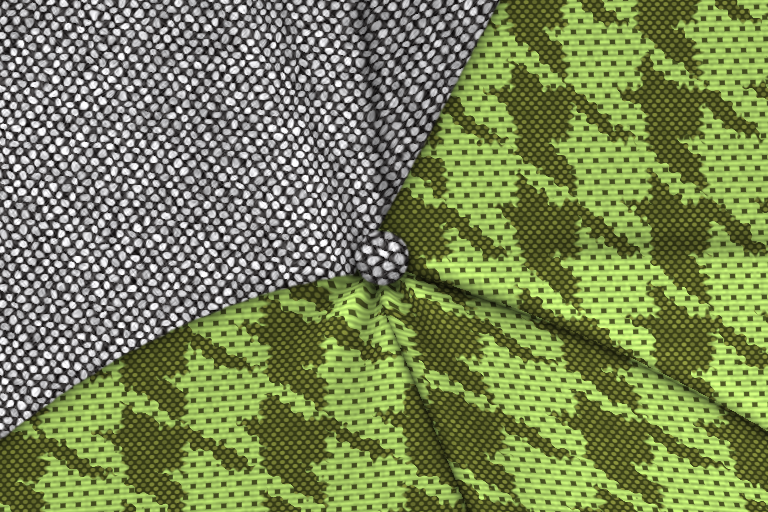
Write a Shadertoy shader that draws this texture.

```glsl
#define TAU 6.28318
#define LIME vec3(0.70, 0.85, 0.42)
#define OLIVE vec3(0.47, 0.50, 0.21)
#define MOSS vec3(0.21, 0.23, 0.09)
#define WOOL vec3(0.86, 0.86, 0.87)
#define CHARCOAL vec3(0.20, 0.19, 0.19)
#define TWEED_PITCH vec2(0.0250, 0.0150)
#define DOT_PITCH vec2(0.030, 0.021)
#define BUTTON_POS vec2(0.746, 0.504)
#define BUTTON_RADIUS 0.053

float hash(vec2 p) {
    vec3 q = fract(p.xyx * vec3(0.1031, 0.1030, 0.0973));
    q += dot(q, q.yzx + 33.33);
    return fract((q.x + q.y) * q.z);
}

float noise(vec2 p) {
    vec2 i = floor(p), f = fract(p);
    f = f * f * (3.0 - 2.0 * f);
    return mix(mix(hash(i), hash(i + vec2(1, 0)), f.x),
               mix(hash(i + vec2(0, 1)), hash(i + vec2(1, 1)), f.x), f.y);
}

// Brick-offset grid: offset from the cell centre in xy, cell random in z
vec3 staggered(vec2 p, vec2 pitch) {
    vec2 g = p / pitch;
    g.x += 0.5 * mod(floor(g.y), 2.0);
    return vec3(fract(g) - 0.5, hash(floor(g) + 71.0));
}

// One for the first part of each period, zero for the rest
float stripe(float x, float duty) {
    float d = 0.5 * duty - abs(fract(x - 0.5 * duty + 0.5) - 0.5);
    return smoothstep(-0.02, 0.02, d);
}

// Upright columns crossed by slimmer diagonal tails
float houndstooth(vec2 uv) {
    return mix(stripe(uv.y, 0.53), stripe(uv.x, 0.56), stripe(2.0 * (uv.x - uv.y), 0.63));
}

// Checkered wool tufts over dark yarn, with loose hairs
vec3 tweed(vec2 p, vec2 pitch) {
    p += 0.007 * (vec2(noise(p * 60.0), noise(p * 60.0 + 40.0)) - 0.5);
    vec3 cell = staggered(p, pitch);
    float tuft = 1.0 - smoothstep(0.30, 0.64, length(cell.xy * vec2(1.55, 0.92)));
    vec3 col = mix(CHARCOAL, WOOL * (0.84 + 0.28 * cell.z), tuft);
    float hairA = noise(p * mat2(0.8, 0.6, -0.6, 0.8) * vec2(420.0, 120.0));
    float hairB = noise(p * mat2(0.7, -0.7, 0.7, 0.7) * vec2(380.0, 110.0));
    return col + 0.2 * (hairA + hairB - 1.0);
}

vec3 jacquard(vec2 uv, vec2 size, vec2 p) {
    vec2 thread = uv * size;
    // Stepped outline of the figure
    vec2 jag = vec2(sin(thread.y * TAU / 0.020), sin(thread.x * TAU / 0.022));
    uv += 0.022 * jag + 0.07 * (vec2(noise(p * 45.0), noise(p * 45.0 + 9.0)) - 0.5);
    float figure = houndstooth(uv);

    // Ribbed lime figure with dark pinholes
    vec3 pin = staggered(thread, DOT_PITCH);
    vec2 box = abs(pin.xy * DOT_PITCH) - vec2(0.0052, 0.0045);
    float hole = 1.0 - smoothstep(-0.0015, 0.0015, max(box.x, box.y));
    float rib = 0.5 + 0.5 * cos(TAU * thread.y / 0.0105);
    vec3 lime = LIME * (0.82 + 0.2 * rib + 0.14 * (noise(thread * 160.0) - 0.5));
    lime = mix(lime, MOSS, 0.9 * hole);

    // Moss ground with small olive knots
    vec3 knot = staggered(thread, vec2(0.0165, 0.0090));
    float knotMask = 1.0 - smoothstep(0.25, 0.6, length(knot.xy * vec2(1.45, 0.95)));
    vec3 ground = mix(MOSS, OLIVE * (0.85 + 0.3 * knot.z), 0.9 * knotMask);
    return mix(ground, lime, figure);
}

vec3 greenCloth(vec2 p) {
    float x = p.x - 0.78;
    float fold = p.y - (0.527 + 0.28 * x + 0.22 * x * x);
    float crease = p.x - (0.742 + 0.42 * (p.y - 0.586));

    // Panels: pattern origin and its two repeat vectors
    vec2 origin = vec2(1.18, 0.127);
    mat2 repeats = mat2(0.255, -0.005, 0.012, 0.224);
    if (crease < 0.0 && p.y > 0.5) {
        origin = vec2(0.44, 0.79);
        repeats = mat2(0.277, -0.018, 0.0, 0.19);
    } else if (fold > 0.0) {
        origin = vec2(1.04, 0.77);
        repeats = mat2(0.29, 0.02, 0.045, 0.185);
    }

    // Gathers fan out below the button
    vec2 ray = p - BUTTON_POS;
    float reach = length(ray);
    float gather = sin(9.0 * atan(ray.y, ray.x) + 1.0) * exp(-reach * 8.0);
    gather *= smoothstep(0.48, 0.6, p.y);
    vec2 uv = inverse(repeats) * (p - origin + 0.016 * gather) + vec2(0.28, 0.34);
    vec3 col = jacquard(uv, vec2(length(repeats[0]), length(repeats[1])), p);

    float foldMask = smoothstep(0.0, 0.05, x);
    float creaseMask = smoothstep(0.54, 0.62, p.y);
    float light = 1.0 + 0.6 * gather;
    light -= 0.65 * foldMask * exp(-abs(fold - 0.006) / 0.012);
    light += 0.12 * foldMask * exp(-pow((fold + 0.035) / 0.025, 2.0));
    light -= 0.6 * creaseMask * exp(-abs(crease) / 0.009);
    light += 0.12 * creaseMask * exp(-pow((crease - 0.035) / 0.02, 2.0));
    float shelf = smoothstep(0.95, 1.15, p.x);
    light += shelf * (0.1 * smoothstep(0.49, 0.52, p.y) - 0.18 * exp(-pow((p.y - 0.475) / 0.025, 2.0)));
    return col * light;
}

vec3 greyCloth(vec2 p) {
    float pleat = p.x - (0.52 + 0.33 * p.y);
    float seam = p.x - (0.69 + 0.13 * p.y);
    vec2 q = p + vec2(0.12 * p.y, -0.12 * p.x);
    q.x += 0.02 * smoothstep(-0.05, 0.05, pleat);
    q.y += 0.35 * max(seam, 0.0);
    float light = 0.99 + 0.14 * (noise(p * 5.0) - 0.5);
    light -= 0.16 * exp(-pow((pleat - 0.015) / 0.025, 2.0));
    light += 0.05 * exp(-pow((pleat + 0.04) / 0.04, 2.0));
    light -= 0.32 * exp(-pow((seam - 0.012) / 0.018, 2.0));
    light -= 0.08 * smoothstep(0.0, 0.03, seam);
    return tweed(q, TWEED_PITCH) * light;
}

void mainImage(out vec4 fragColor, in vec2 fragCoord) {
    vec2 p = vec2(fragCoord.x, iResolution.y - fragCoord.y) / iResolution.y;
    float px = 1.5 / iResolution.y;

    // Grey panel: straight right edge, curved lower edge
    float rightEdge = 0.88 * (0.977 - 0.53 * p.y - p.x);
    float lowerEdge = 0.86 * (0.86 - 0.8 * p.x + 0.48 * p.x * p.x - p.y);
    float inside = min(rightEdge, lowerEdge) + 0.003 * (noise(p * 70.0) - 0.5);
    vec3 green = greenCloth(p) * (1.0 - 0.5 * exp(min(inside, 0.0) / 0.015));
    vec3 grey = greyCloth(p) * (1.0 - 0.15 * exp(-max(inside, 0.0) / 0.008));
    vec3 col = mix(green, grey, smoothstep(-px, px, inside));

    // Covered button with its contact shadow
    vec2 b = p - BUTTON_POS;
    float rim = length(b) - BUTTON_RADIUS + 0.002 * (noise(p * 120.0) - 0.5);
    float shadow = length(b - vec2(0.002, 0.010)) - BUTTON_RADIUS;
    col *= 1.0 - 0.6 * exp(-max(shadow, 0.0) / 0.012);
    float dome = sqrt(max(0.0, 1.0 - dot(b, b) / (BUTTON_RADIUS * BUTTON_RADIUS)));
    vec3 cap = tweed(b * mat2(0.95, 0.3, -0.3, 0.95), vec2(0.033, 0.018));
    cap *= 0.6 + 0.4 * dome - 2.0 * b.y;
    col = mix(col, cap, 1.0 - smoothstep(-px, px, rim));

    fragColor = vec4(clamp(col, 0.0, 1.0), 1.0);
}
```
